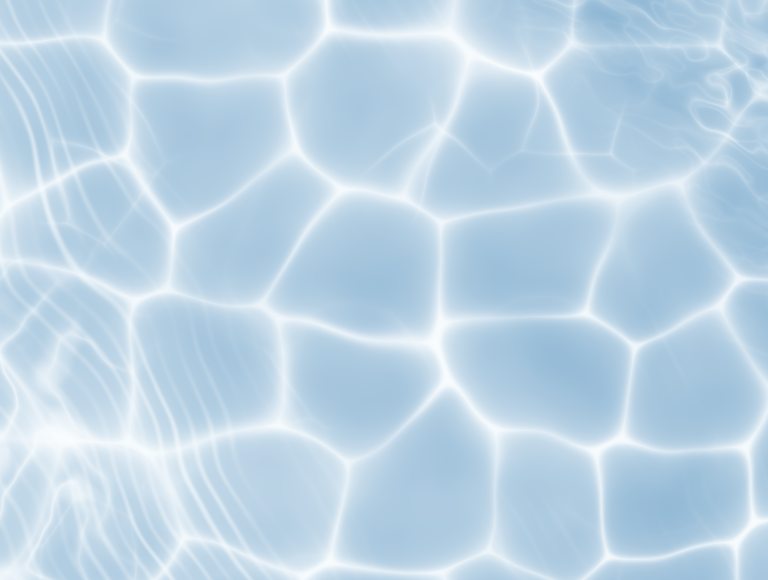
A Shadertoy shader for this texture:

```glsl
// Sunlit pale blue water: a net of caustic light, fine striations and surface ripples.

const vec3 DEEP_BLUE = vec3(0.52, 0.69, 0.815);
const vec3 SUN_WHITE = vec3(0.985, 0.995, 1.0);
const float CELL_DENSITY = 4.1;    // caustic cells per canvas height
const float BASE_TONE = 0.25;
const float CLOUD_CONTRAST = 0.24;
const float HALO_GAIN = 0.23;
const float LINE_GAIN = 0.62;
const float NODE_GAIN = 0.30;
const float STRIA_DENSITY = 31.0;  // striations per canvas height
const float STRIA_GAIN = 0.40;
const float FOAM_GAIN = 0.42;
const float RIPPLE_GAIN = 0.48;

vec2 hash2(vec2 p) {
    vec3 q = fract(p.xyx * vec3(0.1031, 0.1030, 0.0973));
    q += dot(q, q.yzx + 33.33);
    return fract((q.xx + q.yz) * q.zy);
}

float corner(vec2 cell, vec2 offset, vec2 f) {
    return dot(hash2(cell + offset + 50.0) * 2.0 - 1.0, f - offset);
}

// Signed gradient noise, roughly -0.7 to 0.7
float noise(vec2 p) {
    vec2 i = floor(p), f = p - i;
    vec2 u = f * f * f * (f * (f * 6.0 - 15.0) + 10.0);
    float low = mix(corner(i, vec2(0, 0), f), corner(i, vec2(1, 0), f), u.x);
    float high = mix(corner(i, vec2(0, 1), f), corner(i, vec2(1, 1), f), u.x);
    return mix(low, high, u.y);
}

vec2 noise2(vec2 p) {
    return vec2(noise(p), noise(p.yx + 17.3));
}

float clouds(vec2 p) {
    return noise(p) + 0.5 * noise(p * 2.1 + 5.0) + 0.25 * noise(p * 4.3 + 11.0);
}

// Bright thread along the zero crossings of noise
float thread(vec2 p, float width) {
    return exp(-abs(noise(p)) / width);
}

vec2 seed(vec2 cell) {
    return cell + 0.12 + 0.76 * hash2(cell + 80.0);
}

// Light along cell borders for three falloffs: 1 on a border, 2 on a node
vec3 causticNet(vec2 p, vec3 falloff) {
    vec2 home = floor(p);
    float nearest = 9.0;
    for (int k = 0; k < 25; k++) {
        vec2 cell = home + vec2(k % 5 - 2, k / 5 - 2);
        nearest = min(nearest, distance(p, seed(cell)));
    }
    vec3 light = vec3(-1.0);
    for (int k = 0; k < 25; k++) {
        vec2 cell = home + vec2(k % 5 - 2, k / 5 - 2);
        light += exp(-falloff * (distance(p, seed(cell)) - nearest));
    }
    return light;
}

// Thin wavy lines that run down to the right
float striations(vec2 p) {
    float across = dot(p, vec2(0.88, 0.47));
    float phase = across * STRIA_DENSITY + 2.4 * noise(p * 3.0) + 0.5 * noise(p * 9.0);
    float strength = smoothstep(-0.4, 0.5, noise(vec2(phase * 0.7, p.y * 3.0)));
    return strength * pow(0.5 + 0.5 * cos(6.2832 * phase), 4.0);
}

void mainImage(out vec4 fragColor, in vec2 fragCoord) {
    vec2 p = fragCoord / iResolution.y;
    vec2 bend = 0.075 * noise2(p * 3.0 + 2.0) + 0.02 * noise2(p * 8.0);
    vec2 w = p + bend;

    // Regions of the surface
    float lowerLeft = 1.0 - smoothstep(0.36, 0.70, p.x + 0.5 * p.y + bend.x);
    float leftFoam = (1.0 - smoothstep(0.05, 0.30, p.x + bend.y))
                   * (1.0 - smoothstep(0.40, 0.66, p.y + bend.x));
    float upperRight = smoothstep(1.74, 2.12, p.x + p.y + 2.0 * bend.x);

    // Broad tone, paler to the left
    float tone = BASE_TONE - 0.11 * (p.x - 0.66) + 0.06 * lowerLeft;
    tone += CLOUD_CONTRAST * clouds(w * 3.2 + 3.0);

    // Main net: soft halos, thin lines of uneven strength, glowing nodes
    float lineFalloff = mix(17.0, 36.0, smoothstep(-0.3, 0.3, noise(p * 3.7 + 21.0)));
    vec3 net = causticNet(w * CELL_DENSITY * vec2(0.92, 1.06), vec3(5.5, 10.0, lineFalloff));
    float strength = mix(0.22, 1.0, smoothstep(-0.3, 0.28, noise(p * 4.0 + 9.0)));
    strength *= 1.0 - 0.65 * max(leftFoam, upperRight);
    tone += HALO_GAIN * net.x * (1.0 - 0.4 * upperRight);
    tone += LINE_GAIN * strength * (1.0 - exp(-1.3 * net.z));
    tone += NODE_GAIN * strength * smoothstep(1.0, 1.7, net.y);

    // Fainter second net and smooth veils inside the cells
    vec2 fold = w + 0.05 * noise2(w * 5.0 + 31.0);
    vec3 faint = causticNet(fold * CELL_DENSITY * 1.5 + 7.4, vec3(7.0, 14.0, 24.0));
    float patches = smoothstep(0.0, 0.4, noise(p * 3.1 + 41.0));
    tone += patches * (0.08 * faint.x + 0.20 * faint.z);
    tone += 0.10 * thread(fold * 4.5 + 13.0, 0.09) * smoothstep(-0.2, 0.3, noise(p * 5.0 + 3.0));

    // Striations, strong at lower left and barely seen elsewhere
    float middle = 0.16 * smoothstep(0.05, 0.4, noise(p * 3.6 + 61.0)) * (1.0 - upperRight);
    tone += STRIA_GAIN * max(lowerLeft * (1.0 - 0.6 * leftFoam), middle) * striations(p);

    // Broken, curling light at the left edge
    vec2 curl = p + 0.05 * noise2(p * 9.0) + 0.015 * noise2(p * 22.0);
    float foam = thread(curl * vec2(11.0, 8.0), 0.06) + 0.6 * smoothstep(0.15, 0.4, noise(curl * 12.0 + 4.0));
    tone += FOAM_GAIN * leftFoam * foam;

    // Stretched ripples with dark troughs at upper right
    vec2 slope = mat2(0.87, 0.50, -0.50, 0.87) * (p + 0.03 * noise2(p * 8.0 + 6.0));
    vec2 ripple = slope * vec2(6.0, 17.0) + 0.5 * noise2(slope * 16.0);
    float crests = thread(ripple, 0.055) + 0.5 * thread(ripple * 1.8 + 8.0, 0.06);
    float troughs = smoothstep(0.0, 0.45, noise(ripple * 1.1 + 15.0));
    tone += upperRight * (RIPPLE_GAIN * crests * (0.6 + 0.8 * noise(p * 6.0 + 1.0)) - 0.16 * troughs);

    // Soft shoulders keep dark water and highlights from clipping
    tone = max(tone, 0.0) + 0.04 * exp(-8.0 * abs(tone));
    tone = tone < 0.6 ? tone : 0.6 + 0.4 * (1.0 - exp(-(tone - 0.6) / 0.4));
    fragColor = vec4(mix(DEEP_BLUE, SUN_WHITE, tone), 1.0);
}
```
